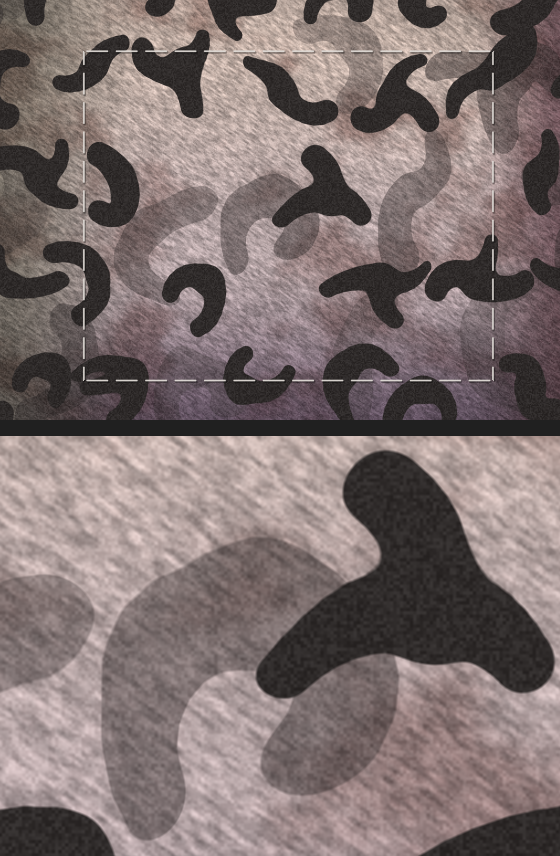
Top, the full canvas; bottom, a detail of the centre.
A Shadertoy shader for this pattern:

```glsl
// Camouflage of dark curled blots on faded twill cloth, framed by a dashed stitch.
const vec3 TOP_SAND = vec3(0.765, 0.69, 0.65);
const vec3 MID_MAUVE = vec3(0.70, 0.635, 0.64);
const vec3 LOW_PURPLE = vec3(0.40, 0.335, 0.40);
const vec3 LEFT_OLIVE = vec3(0.48, 0.455, 0.41);
const vec3 RIGHT_WINE = vec3(0.43, 0.315, 0.345);
const vec3 BLACK_INK = vec3(0.175, 0.160, 0.157);
const vec3 GREY_INK = vec3(0.27, 0.25, 0.25);
const vec3 THREAD = vec3(0.88, 0.86, 0.84);
const float BLACK_CELL = 0.228;    // spacing of black blots, in canvas heights
const float GREY_CELL = 0.335;     // spacing of grey blots
const float BLACK_WOBBLE = 0.018;  // unevenness of the outlines
const float GREY_WOBBLE = 0.055;
const float TWILL_ANGLE = -0.62;
const float TWILL_DEPTH = 0.34;
const float CLOTH_GRAIN = 0.10;
const float INK_GRAIN = 0.09;
const float EDGE_BLUR = 0.0014;
const vec2 FRAME_SHIFT = vec2(0.02, -0.014);
const vec2 FRAME_HALF = vec2(0.487, 0.392);
const float DASH_PERIOD = 0.070;
const float DASH_HALF = 0.024;
const float THREAD_HALF = 0.0020;
const int ARM_STEPS = 7;

float hash(vec2 p) {
    vec3 q = fract(vec3(p.xyx) * 0.1031);
    q += dot(q, q.yzx + 33.33);
    return fract((q.x + q.y) * q.z);
}

float noise(vec2 p) {
    vec2 i = floor(p), f = fract(p);
    f = f * f * (3.0 - 2.0 * f);
    return mix(mix(hash(i), hash(i + vec2(1, 0)), f.x),
               mix(hash(i + vec2(0, 1)), hash(i + vec2(1, 1)), f.x), f.y);
}

float fbm(vec2 p) {
    float sum = 0.0, amp = 0.53;
    for (int i = 0; i < 4; i++) {
        sum += amp * noise(p);
        p = mat2(1.6, 1.2, -1.2, 1.6) * p + 7.3;
        amp *= 0.5;
    }
    return sum;
}

float smoothMin(float a, float b, float k) {
    float h = max(k - abs(a - b), 0.0) / k;
    return min(a, b) - 0.25 * h * h * k;
}

// Distance to a tapering arm that curls away from the origin
float arm(vec2 p, float heading, float curl, float reach, float body, float tip) {
    float d = 9.0, n = float(ARM_STEPS);
    vec2 a = vec2(0);
    for (int i = 0; i < ARM_STEPS; i++) {
        float angle = heading + curl * (float(i) + 0.5) / n;
        vec2 ab = reach / n * vec2(cos(angle), sin(angle));
        float h = clamp(dot(p - a, ab) / dot(ab, ab), 0.0, 1.0);
        d = min(d, length(p - a - ab * h) - mix(body, tip, (float(i) + h) / n));
        a += ab;
    }
    return d;
}

float signedCurl(float r) {
    return (r < 0.5 ? -1.0 : 1.0) * mix(0.8, 2.4, fract(r * 2.0));
}

// Two curled arms back to back, sometimes with a third branch
float blot(vec2 p, vec2 id) {
    float heading = 6.2832 * hash(id + 1.7);
    float body = mix(0.12, 0.165, hash(id + 2.3));
    vec3 tip = mix(vec3(0.065), vec3(0.135), vec3(hash(id + 3.1), hash(id + 4.9), hash(id + 5.3)));
    float d = arm(p, heading, signedCurl(hash(id + 6.1)), mix(0.38, 0.62, hash(id + 7.7)), body, tip.x);
    float back = arm(p, heading + 3.1416, signedCurl(hash(id + 8.9)), mix(0.38, 0.62, hash(id + 9.2)), body, tip.y);
    d = smoothMin(d, back, 0.08);
    if (hash(id + 10.4) < 0.35)
        d = smoothMin(d, arm(p, heading + 1.6, signedCurl(hash(id + 11.8)) * 0.6, 0.44, body * 0.9, tip.z), 0.10);
    return d;
}

// Share of light left after all blots of one staggered layer
float blotLayer(vec2 p, float cell, float wobble, float seed, float weak, float strong, float blur) {
    vec2 w = p * 2.6 / cell + seed;
    p += wobble * (vec2(noise(w), noise(w + 40.0)) - 0.5);
    p = p / cell + 20.0;
    float light = 1.0;
    for (int j = -1; j <= 1; j++) {
        float row = floor(p.y) + float(j);
        float shift = 0.5 * mod(row, 2.0);
        for (int i = -1; i <= 1; i++) {
            vec2 id = vec2(floor(p.x + shift) + float(i), row);
            vec2 key = id + seed;
            vec2 centre = id - vec2(shift, 0) + mix(vec2(0.3), vec2(0.7), vec2(hash(key), hash(key + 0.6)));
            if (length(p - centre) > 1.0 || hash(key + 12.5) < 0.07) continue;
            float d = blot(p - centre, key) * cell;
            light *= 1.0 - mix(weak, strong, hash(key + 13.6)) * smoothstep(blur, -blur, d);
        }
    }
    return light;
}

// Faded cloth: tinted sides, mottling and diagonal twill
vec3 cloth(vec2 p, vec2 uv) {
    vec3 col = mix(LOW_PURPLE, MID_MAUVE, smoothstep(-0.05, 0.40, uv.y));
    col = mix(col, TOP_SAND, smoothstep(0.35, 0.95, uv.y));
    col = mix(col, LEFT_OLIVE * mix(0.85, 1.1, uv.y), 0.85 * smoothstep(0.28, 0.0, uv.x));
    col = mix(col, RIGHT_WINE * mix(0.8, 1.1, uv.y), 0.9 * smoothstep(0.83, 1.02, uv.x));
    float c = cos(TWILL_ANGLE), s = sin(TWILL_ANGLE);
    vec2 q = vec2(c * p.x + s * p.y, c * p.y - s * p.x);
    float stain = smoothstep(0.48, 0.75, fbm(p * vec2(6.0, 7.0) + 3.0));
    col *= mix(vec3(1), vec3(0.80, 0.74, 0.73), stain);
    col *= 1.0 + 0.16 * (fbm(q * vec2(12, 28)) - 0.5);
    float twill = noise(q * vec2(65, 215)) + 0.6 * noise(q * vec2(120, 320) + 9.0) - 0.8;
    return col * (1.0 + TWILL_DEPTH * twill);
}

// Distance to the dashes along the frame
float stitch(vec2 p) {
    vec2 q = abs(p) - FRAME_HALF;
    float along = q.x > q.y ? p.y : p.x;
    float gap = abs(fract(along / DASH_PERIOD) - 0.5) * DASH_PERIOD - DASH_HALF;
    return length(vec2(max(gap, 0.0), max(q.x, q.y))) - THREAD_HALF;
}

void mainImage(out vec4 fragColor, in vec2 fragCoord) {
    vec2 p = fragCoord / iResolution.y, uv = fragCoord / iResolution.xy;
    float blur = max(EDGE_BLUR, 0.7 / iResolution.y);
    float grain = noise(p * 380.0) - 0.5;
    vec3 col = cloth(p, uv);
    float grey = blotLayer(p, GREY_CELL, GREY_WOBBLE, 31.0, 0.28, 0.66, blur);
    col = mix(GREY_INK * (0.6 + 0.7 * col), col, grey);
    vec2 edge = (uv - 0.5) * 2.0;
    col *= 1.0 - 0.18 * smoothstep(0.5, 1.9, dot(edge, edge));
    col += CLOTH_GRAIN * grain;
    float black = 1.0 - blotLayer(p, BLACK_CELL, BLACK_WOBBLE, 73.0, 1.0, 1.0, blur);
    col = mix(col, BLACK_INK + INK_GRAIN * grain, 0.98 * black);
    // Thread with a faint shadow below it
    vec2 f = p - 0.5 * iResolution.xy / iResolution.y - FRAME_SHIFT;
    col *= 1.0 - 0.35 * smoothstep(0.003, -0.001, stitch(f + vec2(-0.002, 0.003)));
    col = mix(col, THREAD, 0.95 * smoothstep(blur, -blur, stitch(f)));
    fragColor = vec4(clamp(col, 0.0, 1.0), 1.0);
}
```
